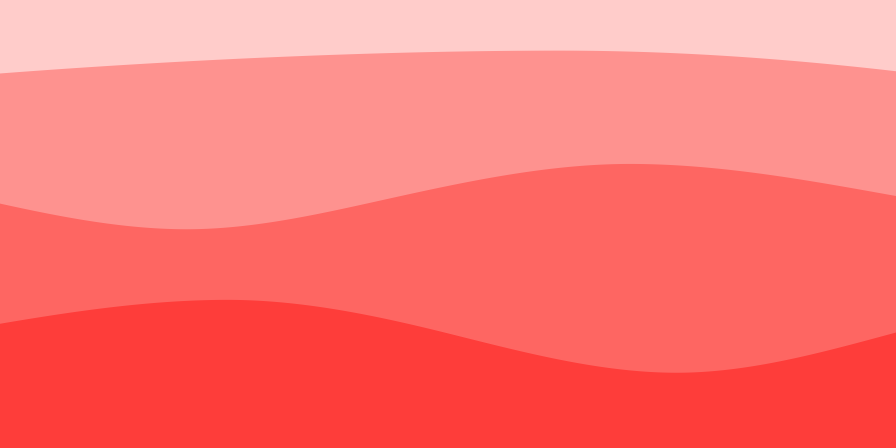
Write a WebGL 2 fragment shader that draws this background.

```glsl
#version 300 es
precision highp float;
// Four flat bands of red separated by three smooth wave crests.
// Each crest is a piecewise cubic Hermite curve through a few knots;
// the bands are painted from back to front with antialiased edges.

uniform vec2 u_resolution;
out vec4 fragColor;

// Band colours, from the sky at the back to the nearest wave
const vec3 SKY_PINK   = vec3(1.0, 0.80, 0.793);
const vec3 SALMON     = vec3(0.997, 0.573, 0.562);
const vec3 CORAL      = vec3(0.997, 0.400, 0.386);
const vec3 BRIGHT_RED = vec3(0.997, 0.239, 0.228);

// The canvas spans 0..2 across and 0..1 up
const vec2 CANVAS = vec2(2.0, 1.0);

// Knots of a crest: position x, height y, slope
const int KNOTS = 5;
const vec3 FAR_CREST[KNOTS] = vec3[KNOTS](
    vec3(0.0, 0.836, 0.076), vec3(0.625, 0.873, 0.042), vec3(1.25, 0.887, 0.0),
    vec3(1.615, 0.8755, -0.062), vec3(2.0, 0.841, -0.115));
const vec3 MIDDLE_CREST[KNOTS] = vec3[KNOTS](
    vec3(0.0, 0.5456, -0.22), vec3(0.4167, 0.4883, 0.0), vec3(0.8594, 0.5547, 0.222),
    vec3(1.4063, 0.6341, 0.0), vec3(2.0, 0.5625, -0.18));
const vec3 NEAR_CREST[KNOTS] = vec3[KNOTS](
    vec3(0.0, 0.2773, 0.17), vec3(0.5078, 0.3307, 0.0), vec3(1.0026, 0.2552, -0.25),
    vec3(1.5104, 0.168, 0.0), vec3(2.0, 0.2578, 0.27));

// Cubic Hermite height between two knots
float hermite(vec3 a, vec3 b, float x) {
    float span = b.x - a.x;
    float t = (x - a.x) / span;
    float s = 1.0 - t;
    float height = mix(a.y, b.y, t * t * (3.0 - 2.0 * t));
    return height + span * t * s * (s * a.z - t * b.z);
}

// Height of a crest at x, using the segment that contains x
float crestHeight(vec3 knots[KNOTS], float x) {
    float height = hermite(knots[0], knots[1], x);
    for (int i = 1; i < KNOTS - 1; i++) {
        if (x >= knots[i].x) height = hermite(knots[i], knots[i + 1], x);
    }
    return height;
}

// Coverage of the area below a crest, softened over one pixel
float below(vec3 knots[KNOTS], vec2 p, float pixel) {
    return clamp((crestHeight(knots, p.x) - p.y) / pixel + 0.5, 0.0, 1.0);
}

void main() {
    vec2 p = CANVAS * gl_FragCoord.xy / u_resolution;
    float pixel = CANVAS.y / u_resolution.y;

    // Paint the bands from back to front
    vec3 color = SKY_PINK;
    color = mix(color, SALMON, below(FAR_CREST, p, pixel));
    color = mix(color, CORAL, below(MIDDLE_CREST, p, pixel));
    color = mix(color, BRIGHT_RED, below(NEAR_CREST, p, pixel));
    fragColor = vec4(color, 1.0);
}
```
